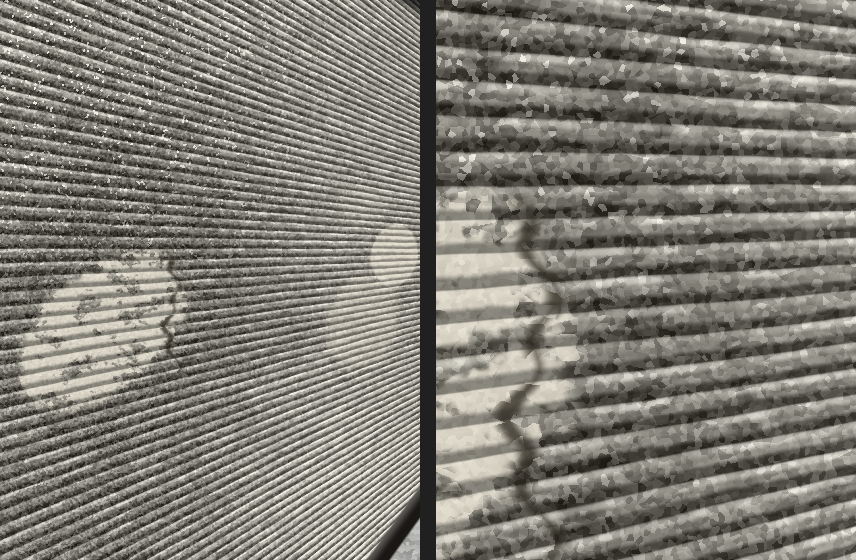
Left: the whole. Right: its middle third, enlarged.
Reproduce this texture procedurally as a Shadertoy shader.

```glsl
// Weathered ribbed stone slab raked by light, its ridges converging to the right.

float hash(vec2 p) {
    p = fract(p * vec2(0.1031, 0.1137));
    p += dot(p, p.yx + 33.33);
    return fract((p.x + p.y) * p.x * 57.3);
}

// Cellular noise: x = distance to the nearest seed, y = that seed's random value
vec2 cells(vec2 p) {
    vec2 base = floor(p), nearest = vec2(9.0, 0.0);
    for (int j = -1; j <= 1; j++)
        for (int i = -1; i <= 1; i++) {
            vec2 c = base + vec2(i, j) + 200.0;
            vec2 seed = c - 200.0 + vec2(hash(c), hash(c + 71.7));
            float d = length(p - seed);
            if (d < nearest.x) nearest = vec2(d, hash(c + 139.3));
        }
    return nearest;
}

// Layered sines, roughly -1 to 1
float waves(vec2 p) {
    float sum = 0.0, amp = 0.5;
    for (int i = 0; i < 4; i++) {
        sum += amp * sin(p.x + 1.7 * sin(p.y)) * cos(p.y * 0.9 + sin(p.x * 0.7));
        p = mat2(1.5, 1.1, -1.1, 1.5) * p + 2.3;
        amp *= 0.6;
    }
    return sum;
}

// Soft mask of a rotated ellipse with a ragged rim
float blotch(vec2 p, vec2 center, vec2 radius, float angle, float soft, float ragged) {
    float c = cos(angle), s = sin(angle);
    vec2 q = mat2(c, -s, s, c) * (p - center) / radius;
    return 1.0 - smoothstep(1.0 - soft, 1.0 + soft, length(q) + ragged);
}

void mainImage(out vec4 fragColor, in vec2 fragCoord) {
    vec2 p = fragCoord / iResolution.y;
    p.x *= 0.75 * iResolution.y / iResolution.x;

    // Perspective: ridges fan out from a point beyond the right edge
    float depth = 1.25 - p.x;
    float along = 1.0 / depth;
    float across = (p.y - 0.557) / depth * 48.0;
    across += 0.07 * waves(vec2(along * 14.0, across * 0.6));
    float ridge = floor(across), f = across - ridge;
    float aa = 48.0 / (depth * iResolution.y);

    // Grain, chips and broad weathering
    vec2 grit = cells(p * 270.0);
    vec2 grain = cells(p * vec2(105.0, 150.0));
    vec2 chip = cells(vec2(along * 24.0, across * 1.1));
    float mottle = waves(p * vec2(22.0, 30.0));
    float near = 1.0 - smoothstep(0.2, 0.75, p.x);

    // Broad light over the slab
    float light = mix(0.64, 0.46, near);
    light += 0.20 * smoothstep(0.5, 0.05, p.y) * smoothstep(0.2, 0.7, p.x);
    light += 0.09 * smoothstep(0.65, 1.0, p.y) * near;
    light -= 0.08 * exp(-dot((p - vec2(0.25, 0.5)) * 4.0, (p - vec2(0.25, 0.5)) * 4.0));
    light += 0.05 * mottle;

    // Ridge profile: shaded groove, sloping face, bright broken lip
    float grooveEdge = 0.34 + 0.10 * (hash(vec2(ridge + 90.0, floor(along * 9.0
                     + hash(vec2(ridge + 50.0, 3.0))))) - 0.5) + 0.08 * (grain.y - 0.5);
    float face = smoothstep(grooveEdge - 0.08 - aa, grooveEdge + 0.08 + aa, f)
               * (1.0 - smoothstep(0.96 - aa, 1.0, f));
    float lip = smoothstep(0.58, 0.80, f) * (1.0 - smoothstep(0.86, 1.0, f));
    float tone = light * mix(0.42, 1.06, face);
    tone += lip * (0.10 + 0.20 * smoothstep(0.25, 0.7, chip.y));
    tone -= 0.17 * face * smoothstep(0.78, 0.9, chip.y) * smoothstep(0.6, 0.2, chip.x);

    // Mineral grain and sparkles, strongest nearby
    tone += (grit.y - 0.5) * mix(0.16, 0.30, near);
    tone += (grain.y - 0.5) * mix(0.06, 0.13, near);
    tone += 0.45 * smoothstep(0.93, 0.97, grit.y) * near * smoothstep(0.35, 0.9, p.y);
    vec3 color = mix(vec3(0.11, 0.10, 0.075), vec3(0.94, 0.93, 0.89), clamp(tone, 0.0, 1.0));

    // Pale worn patches; the near one is mottled with dirt
    float rag = 0.12 * mottle + 0.10 * (grain.y - 0.5);
    float worn = blotch(p, vec2(0.185, 0.41), vec2(0.175, 0.105), 0.72, 0.07, rag);
    float dirt = smoothstep(0.15, 0.45, waves(p * vec2(48.0, 60.0) + 1.0) + 0.5 * (grain.y - 0.5));
    worn *= 1.0 - 0.8 * dirt;
    float disc = blotch(p, vec2(0.704, 0.543), vec2(0.042, 0.054), -0.2, 0.06, rag * 0.4);
    float haze = blotch(p, vec2(0.645, 0.425), vec2(0.062, 0.085), -0.3, 0.15, rag)
               + 0.5 * blotch(p, vec2(0.645, 0.63), vec2(0.04, 0.035), 0.0, 0.3, rag);
    vec3 pale = vec3(0.89, 0.87, 0.81) * mix(0.62, 1.0, face) + 0.05 * (grit.y - 0.5);
    color = mix(color, pale, clamp(0.88 * worn + 0.9 * disc + 0.5 * haze, 0.0, 0.92));

    // Dirty crack along the near patch
    float crackX = 0.307 + 0.010 * sin(p.y * 42.0) + 0.006 * sin(p.y * 131.0);
    float crack = smoothstep(0.012, 0.002, abs(p.x - crackX) + 0.008 * grain.y)
                * smoothstep(0.31, 0.35, p.y) * smoothstep(0.56, 0.53, p.y);
    color = mix(color, vec3(0.16, 0.145, 0.11), 0.75 * crack);

    // Slab rim and the ground past the lower right corner
    float px = 1.5 / iResolution.y;
    float rim = dot(p - vec2(0.655, 0.0), vec2(0.81, -0.586));
    color = mix(color, vec3(0.10, 0.09, 0.08) + 0.25 * smoothstep(0.02, 0.0, rim),
                smoothstep(-px, px, rim));
    color = mix(color, vec3(0.68, 0.68, 0.67) + 0.2 * (grain.y - 0.5),
                smoothstep(0.033 - px, 0.033 + px, rim));
    color *= 1.0 - 0.7 * smoothstep(0.0, 0.03, p.x * 0.7 + p.y - 1.485);

    fragColor = vec4(clamp(color, 0.0, 1.0), 1.0);
}
```
